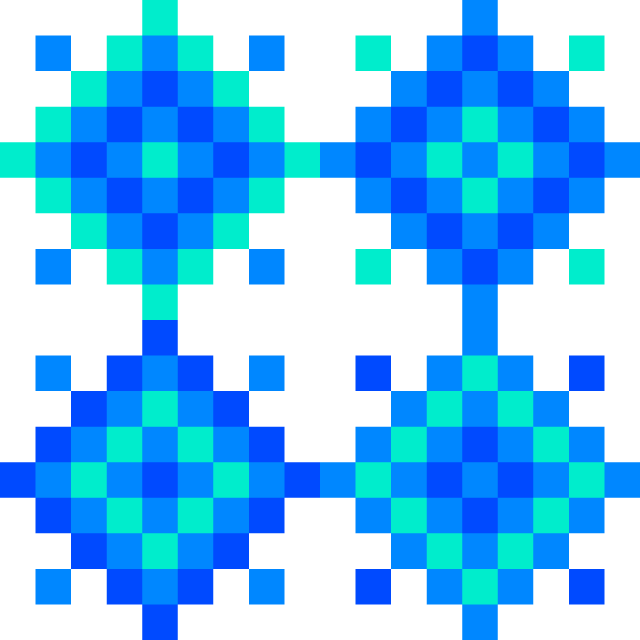
A Shadertoy shader for this pattern:

```glsl
// Two by two tiles of pixel diamonds on white, each with four corner squares.
// Rings of equal Manhattan distance step through a four-colour cycle, and
// every tile starts the cycle at a different phase.

#define TILES 2.0        // tiles across and down
#define CELLS 9.0        // square cells along one tile
#define RADIUS 4.0       // diamond radius in cells
#define CORNER 3.0       // offset of the corner squares in cells
#define SAMPLES 4        // edge smoothing samples per axis
#define PAPER vec3(1.0)
#define TEAL vec3(0.0, 0.93, 0.80)
#define AZURE vec3(0.0, 0.53, 1.0)
#define COBALT vec3(0.0, 0.29, 1.0)

// Colour cycle: teal, azure, cobalt, azure
vec3 cycleColor(float stepIndex) {
    float k = mod(stepIndex + 0.5, 4.0);
    if (k < 1.0) return TEAL;
    return (k >= 2.0 && k < 3.0) ? COBALT : AZURE;
}

vec3 diamondTiles(vec2 uv) {
    vec2 cell = floor(uv * TILES * CELLS);
    vec2 tile = floor(cell / CELLS);
    vec2 offset = abs(cell - tile * CELLS - floor(CELLS * 0.5));

    // Phase of the colour cycle differs in each of the four tiles
    float phase = 2.0 - 2.0 * tile.y - tile.x;

    // Concentric diamond rings
    float ring = offset.x + offset.y;
    if (ring < RADIUS + 0.5) return cycleColor(ring + phase);

    // Corner squares take the next colour after the outer ring
    vec2 fromCorner = abs(offset - CORNER);
    if (max(fromCorner.x, fromCorner.y) < 0.5) return cycleColor(RADIUS + 1.0 + phase);

    return PAPER;
}

void mainImage(out vec4 fragColor, in vec2 fragCoord) {
    // Average a grid of samples inside the pixel
    vec3 sum = vec3(0.0);
    for (int j = 0; j < SAMPLES; j++) {
        for (int i = 0; i < SAMPLES; i++) {
            vec2 jitter = (vec2(i, j) + 0.5) / float(SAMPLES) - 0.5;
            sum += diamondTiles((fragCoord + jitter) / iResolution.y);
        }
    }
    fragColor = vec4(sum / float(SAMPLES * SAMPLES), 1.0);
}
```
